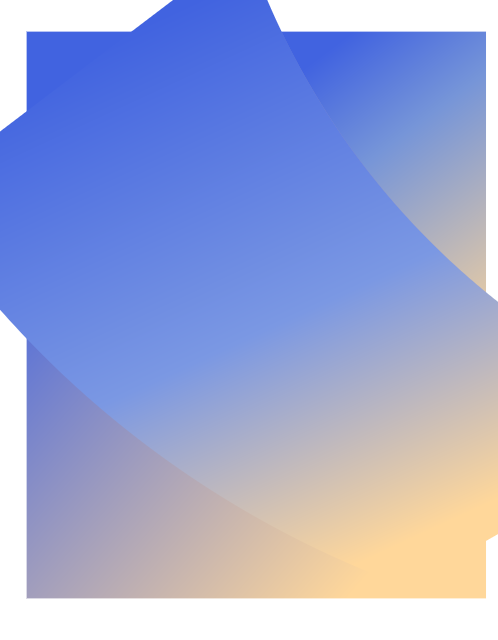
Write a Shadertoy shader that draws this background.

```glsl
// A wide curved ribbon sweeps across a framed panel on white paper.
// The ribbon is the space between two circles, cut by two straight ends;
// linear gradients from blue to warm sand fill the ribbon and both panel parts.

const vec3 PAPER = vec3(1.0);
const vec3 DEEP_BLUE = vec3(0.255, 0.388, 0.878);
const vec3 SKY_BLUE = vec3(0.482, 0.596, 0.89);
const vec3 SAND = vec3(1.0, 0.843, 0.604);

// Coverage of a shape from its inside distance, one pixel soft
float coverage(float inside) {
    return clamp(0.5 + inside * iResolution.y, 0.0, 1.0);
}

// Inside distance of a box given by two corners
float boxInside(vec2 p, vec2 low, vec2 high) {
    vec2 d = min(p - low, high - p);
    return min(d.x, d.y);
}

// Inside distance of the half plane lying on the normal's side
float halfPlane(vec2 p, vec2 point, vec2 normal) {
    return dot(p - point, normalize(normal));
}

// Three colours, with stops at s.x, s.y and s.z
vec3 threeStops(float t, vec3 s, vec3 middle) {
    vec3 c = mix(DEEP_BLUE, middle, clamp((t - s.x) / (s.y - s.x), 0.0, 1.0));
    return mix(c, SAND, clamp((t - s.y) / (s.z - s.y), 0.0, 1.0));
}

void mainImage(out vec4 fragColor, in vec2 fragCoord) {
    vec2 p = fragCoord / iResolution.y;
    vec2 fromTop = p - vec2(0.0, 1.0);

    // Ribbon: outside the upper circle, inside the lower one
    float upperArc = length(p - vec2(1.520, 1.469)) - 1.198;
    float lowerArc = 1.562 - length(p - vec2(1.170, 1.551));
    float ends = min(halfPlane(p, vec2(0.0, 0.7945), vec2(0.605, -0.796)),
                     halfPlane(p, vec2(0.7594, 0.1548), vec2(-0.495, 0.869)));
    float ribbon = min(min(upperArc, lowerArc), ends);

    // Panel: one gradient above the ribbon, another below
    vec3 upperPanel = threeStops(dot(fromTop, vec2(0.6, -0.8)),
                                 vec3(0.371, 0.546, 0.91), vec3(0.463, 0.584, 0.847));
    float sweep = 0.51 + dot(p - vec2(0.0416, 0.065), vec2(0.977, -0.854));
    vec3 lowerPanel = mix(DEEP_BLUE, SAND, clamp(sweep, 0.0, 1.0));
    vec3 panel = mix(upperPanel, lowerPanel, coverage(upperArc));

    vec3 ribbonColor = threeStops(dot(fromTop, vec2(0.42, -0.907)),
                                  vec3(0.13, 0.642, 1.034), SKY_BLUE);

    // Layers from back to front
    vec3 color = mix(PAPER, panel,
                     coverage(boxInside(p, vec2(0.0416, 0.065), vec2(0.7594, 0.9506))));
    color = mix(color, ribbonColor, coverage(ribbon));
    fragColor = vec4(color, 1.0);
}
```
